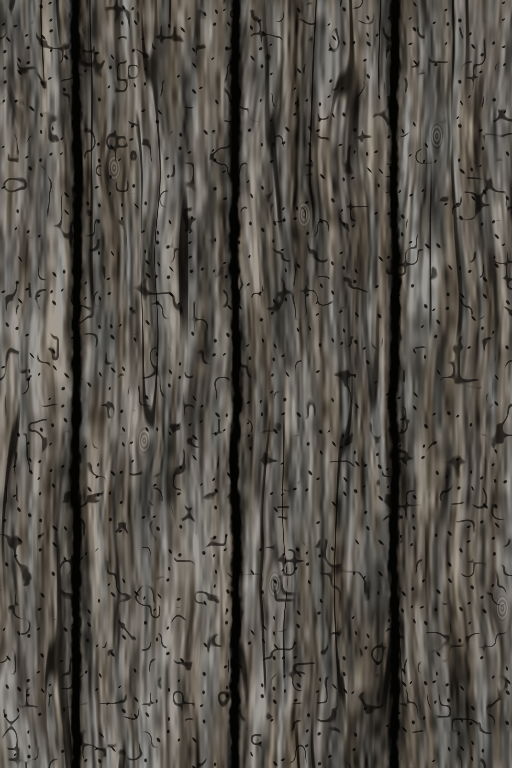
Write a WebGL 2 fragment shader that draws this texture.

```glsl
#version 300 es
precision highp float;
// Weathered dark grey-brown vertical planks with black seams, fine grain, cracks and pits.

uniform vec2 u_resolution;
out vec4 fragColor;

// Layout, in canvas widths
const float PLANK_WIDTH = 0.311;
const float FIRST_SEAM = 0.149;
const float SEAM_HALF = 0.0085;
const float SEAM_SOFT = 0.007;
const float EDGE_SHADE = 0.016;

// Grain frequencies: across, along
const vec2 BLOTCH = vec2(11.0, 3.0);
const vec2 STREAK = vec2(46.0, 4.0);
const vec2 FIBRE = vec2(125.0, 7.0);
const vec2 HAIR = vec2(175.0, 32.0);

// Wear
const vec2 PIT_GRID = vec2(44.0, 34.0);
const float PIT_CHANCE = 0.36;
const vec2 KNOT_SIZE = vec2(0.013, 0.026);
const float KNOT_SPACING = 0.48;
const float KNOT_CHANCE = 0.75;

// Colours
const vec3 SEAM_BLACK = vec3(0.012, 0.011, 0.009);
const vec3 DARK_WOOD = vec3(0.05, 0.043, 0.035);
const vec3 MID_WOOD = vec3(0.32, 0.30, 0.27);
const vec3 PALE_WOOD = vec3(0.61, 0.59, 0.56);
const vec3 WARM_SHIFT = vec3(0.045, 0.005, -0.035);

float hash(vec2 p) {
    vec3 h = fract(p.xyx * vec3(0.1031, 0.1030, 0.0973));
    h += dot(h, h.yzx + 33.33);
    return fract((h.x + h.y) * h.z);
}

// Value noise centred on zero
float noise(vec2 p) {
    vec2 i = floor(p), f = fract(p);
    f = f * f * (3.0 - 2.0 * f);
    float low = mix(hash(i), hash(i + vec2(1, 0)), f.x);
    float high = mix(hash(i + vec2(0, 1)), hash(i + vec2(1, 1)), f.x);
    return mix(low, high, f.y) - 0.5;
}

// Thin line along the zero contour of a noise value
float contour(float n, float width) {
    return 1.0 - smoothstep(width * 0.3, width, abs(n));
}

// Offset to the knot of this stretch of plank, in knot sizes; far away if it has none
vec2 knotOffset(vec2 p, float plank) {
    float row = floor(p.y / KNOT_SPACING);
    vec2 cell = vec2(plank + 7.0, row + 3.0);
    vec2 jitter = vec2(hash(cell + 11.0), hash(cell + 29.0));
    vec2 center = vec2(FIRST_SEAM + (plank + mix(0.14, 0.86, jitter.x)) * PLANK_WIDTH,
                       (row + mix(0.25, 0.75, jitter.y)) * KNOT_SPACING);
    return hash(cell + 53.0) < KNOT_CHANCE ? (p - center) / KNOT_SIZE : vec2(50.0);
}

// Small dark holes, some drawn out into ticks
float pits(vec2 p) {
    vec2 g = p * PIT_GRID;
    g.y += hash(vec2(floor(g.x), 5.0));
    vec2 cell = floor(g);
    vec2 jitter = vec2(hash(cell + 3.0), hash(cell + 71.0));
    vec2 d = (fract(g) - mix(vec2(0.25), vec2(0.75), jitter)) / PIT_GRID;
    d.x += d.y * (jitter.x - 0.5) * 1.6;
    vec2 size = mix(vec2(0.0022, 0.0028), vec2(0.0042, 0.0062), jitter.yx);
    float present = step(hash(cell + 17.0), PIT_CHANCE);
    return present * (1.0 - smoothstep(0.45, 1.15, length(d / size)));
}

void main() {
    vec2 p = gl_FragCoord.xy / u_resolution.x;
    float across = (p.x - FIRST_SEAM) / PLANK_WIDTH;
    float plank = floor(across);
    float seam = floor(across + 0.5);

    // Bend the grain slowly along the plank and sharply around knots
    vec2 knot = knotOffset(p, plank);
    float radius = length(knot);
    vec2 grain = p + vec2(plank * 3.7 + 20.0, plank * 5.3 + 9.0);
    grain.x += 0.035 * noise(grain * vec2(6.0, 2.2)) + 0.014 * noise(grain * vec2(13.0, 6.0));
    grain.x -= 0.8 * knot.x * KNOT_SIZE.x * exp(-radius * radius * 0.35);

    // Layered streaks
    float blotch = noise(grain * BLOTCH);
    float tone = 0.335 + 0.13 * blotch + 0.17 * noise(grain * STREAK);
    tone += 0.30 * noise(grain * FIBRE) + 0.20 * noise(grain * HAIR);
    tone += 0.11 * smoothstep(0.12, 0.4, noise(grain * vec2(75.0, 9.0) + 40.0));

    // Knot rings
    float knotMask = 1.0 - smoothstep(0.6, 1.3, radius);
    tone += knotMask * (0.07 * cos(radius * 17.0 + 2.0 * blotch) + 0.03);

    // Long splits, short curved cracks, and pits
    float split = contour(noise(grain * vec2(30.0, 1.7) + 80.0), 0.055);
    split *= smoothstep(0.0, 0.22, noise(grain * vec2(17.0, 3.5) + 13.0));
    float crack = contour(noise(p * vec2(46.0, 36.0) + 31.0), 0.075);
    crack *= smoothstep(0.08, 0.24, noise(p * vec2(38.0, 30.0) + 60.0));
    tone *= (1.0 - 0.72 * split) * (1.0 - 0.62 * crack) * (1.0 - 0.8 * pits(p));

    // Frayed seam and the shade beside it
    float drift = 0.006 * noise(vec2(seam * 9.0 + 30.0, p.y * 7.0));
    float fray = 0.006 * noise(vec2(p.x * 120.0, p.y * 38.0)) + 0.003 * noise(p * vec2(190.0, 100.0));
    float gap = abs(p.x - FIRST_SEAM - seam * PLANK_WIDTH + drift) + fray - SEAM_HALF;
    tone *= mix(0.62, 1.0, smoothstep(0.0, EDGE_SHADE, gap));

    vec3 color = mix(DARK_WOOD, MID_WOOD, clamp((tone - 0.04) / 0.26, 0.0, 1.0));
    color = mix(color, PALE_WOOD, clamp((tone - 0.30) / 0.29, 0.0, 1.0));
    color += WARM_SHIFT * noise(grain * vec2(60.0, 6.0) + 7.0) * smoothstep(0.05, 0.3, tone);
    color = mix(SEAM_BLACK, color, smoothstep(-0.5 * SEAM_SOFT, 0.5 * SEAM_SOFT, gap));
    fragColor = vec4(clamp(color, 0.0, 1.0), 1.0);
}
```
